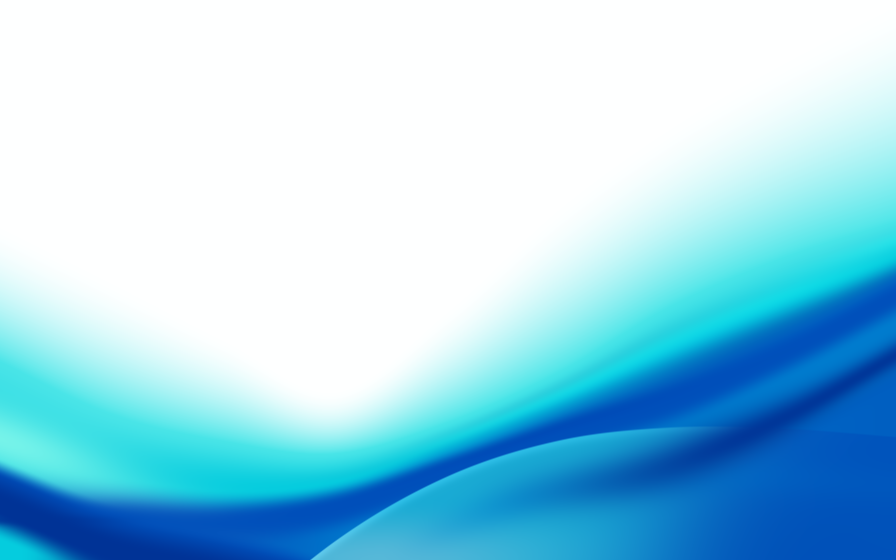
Write a Shadertoy shader that draws this background.

```glsl
// Soft cyan and blue ribbons sweeping beneath a white sky.

// Palette
const vec3 WHITE = vec3(0.995, 1.0, 1.0);
const vec3 CYAN = vec3(0.30, 0.90, 0.91);
const vec3 TURQUOISE = vec3(0.02, 0.80, 0.87);
const vec3 MINT = vec3(0.60, 1.0, 0.93);
const vec3 TEAL = vec3(0.10, 0.67, 0.83);
const vec3 MIST = vec3(0.38, 0.73, 0.85);
const vec3 AZURE = vec3(0.0, 0.49, 0.81);
const vec3 BLUE = vec3(0.0, 0.31, 0.73);
const vec3 NAVY = vec3(0.0, 0.20, 0.59);

// Heights of the curves at nine even steps from left to right
const float FADE_TOP[9] = float[9](0.60, 0.50, 0.396, 0.302, 0.448, 0.635, 0.78, 0.896, 1.0);
const float FADE_END[9] = float[9](0.354, 0.26, 0.212, 0.19, 0.246, 0.337, 0.454, 0.54, 0.604);
const float UPPER[9] = float[9](0.077, 0.083, 0.073, 0.098, 0.162, 0.227, 0.287, 0.375, 0.479);
const float LOWER[9] = float[9](0.06, 0.065, 0.07, 0.083, 0.10, 0.125, 0.171, 0.254, 0.365);
const float LENS[9] = float[9](-0.55, -0.33, -0.135, 0.035, 0.15, 0.214, 0.237, 0.235, 0.22);
const float LEFT_EDGE[9] = float[9](0.17, 0.09, 0.045, -0.007, -0.06, -0.12, -0.2, -0.3, -0.4);

// Shape settings
const float FADE_POWER = 1.9;
const float LEFT_DEPTH = 0.085;
const float STREAK_STRENGTH = 0.06;

// Smooth Catmull-Rom curve through nine heights
float curve(const float k[9], float x) {
    float s = clamp(x, 0.0, 1.0) * 8.0;
    int i = min(int(s), 7);
    float f = s - float(i);
    float b = k[i];
    float c = k[i + 1];
    float a = i > 0 ? k[max(i - 1, 0)] : 2.0 * b - c;
    float d = i < 7 ? k[min(i + 2, 8)] : 2.0 * c - b;
    return b + 0.5 * f * (c - a + f * (2.0 * a - 5.0 * b + 4.0 * c - d
        + f * (3.0 * (b - c) + d - a)));
}

float bell(float d, float width) {
    return exp(-d * d / (width * width));
}

// White sky melting into cyan, then into the blue sheet
vec3 sky(vec2 p, float upper) {
    float top = curve(FADE_TOP, p.x);
    float end = curve(FADE_END, p.x);
    float fade = clamp((top - p.y) / (top - end), 0.0, 1.0);
    vec3 color = mix(WHITE, CYAN, pow(fade, FADE_POWER));

    float depth = (end - p.y) / (end - upper);
    float right = smoothstep(0.25, 0.6, p.x);
    color = mix(color, TURQUOISE, smoothstep(-0.1, 0.6, depth));
    float blueStart = mix(0.62, 0.3, right * (1.0 - 0.5 * smoothstep(0.75, 1.0, p.x)));
    color = mix(color, BLUE, smoothstep(blueStart, 1.0, depth));

    // Fine streaks running along the sheet
    float streak = sin(depth * 9.0 + p.x * 5.0) + 0.5 * sin(depth * 17.0 - p.x * 8.0);
    float mask = right * smoothstep(0.0, 0.4, depth) * smoothstep(1.3, 0.8, depth);
    return color + STREAK_STRENGTH * streak * mask * vec3(0.0, 0.7, 0.4);
}

// Pale pool under the arc, deepening to blue on the right
vec3 lensFill(vec2 p, float arc) {
    vec3 color = mix(TEAL, BLUE, smoothstep(0.60, 0.98, p.x + 0.35 * (0.12 - p.y)));
    color = mix(color, MIST, 0.85 * bell(p.x - 0.43, 0.17) * smoothstep(0.11, 0.0, p.y));
    color = mix(color, AZURE, 0.45 * bell(p.y - arc + 0.09, 0.035) * smoothstep(0.42, 0.6, p.x));
    return mix(color, NAVY, 0.35 * smoothstep(0.7, 1.0, p.x) * smoothstep(0.25, 0.0, p.y));
}

void mainImage(out vec4 fragColor, in vec2 fragCoord) {
    vec2 p = fragCoord / iResolution.xy;
    float pixel = 1.0 / iResolution.y;
    float upper = curve(UPPER, p.x);
    float lower = curve(LOWER, p.x);
    float arc = curve(LENS, p.x);
    float edge = curve(LEFT_EDGE, p.x);
    vec3 color = sky(p, upper);

    // Mint light on the left
    float mint = bell(p.y - 0.215 + 0.55 * p.x, 0.065) * bell(p.x, 0.17);
    color = mix(color, MINT, 0.75 * mint);

    // Body and dark core of the upper ribbon
    float below = smoothstep(0.0, 0.055, upper - p.y);
    color = mix(color, AZURE, below * smoothstep(0.2, 0.45, p.x));
    color = mix(color, BLUE, 0.85 * bell(p.y - upper + 0.008, 0.026));

    // Dark fold and bright corner at the lower left
    float inside = edge - p.y;
    float fold = smoothstep(-0.012, 0.022, inside);
    vec3 foldColor = mix(BLUE, NAVY, smoothstep(0.0, 0.06, inside));
    float corner = smoothstep(LEFT_DEPTH, LEFT_DEPTH + 0.05, inside) * smoothstep(0.15, 0.02, p.x);
    foldColor = mix(foldColor, TURQUOISE, corner);
    color = mix(color, foldColor, fold * smoothstep(0.42, 0.32, p.x));
    color = mix(color, NAVY, 0.7 * bell(p.y - 0.071, 0.008) * smoothstep(0.18, 0.0, p.x));

    // Lens with a crisp rim
    float lens = smoothstep(-pixel, 1.5 * pixel, arc - p.y);
    float rim = bell(p.y - arc, 0.012) * smoothstep(1.0, 0.5, p.x);
    vec3 pool = lensFill(p, arc) + 0.08 * rim;
    color = mix(color, pool, lens * mix(1.0, 0.7, smoothstep(0.75, 1.0, p.x)));

    // Lower ribbon, sharper toward the right, and the blue beneath it
    float reach = smoothstep(0.5, 0.85, p.x);
    float shade = smoothstep(0.0, 0.05, lower - p.y) * smoothstep(0.65, 1.0, p.x);
    color = mix(color, BLUE, 0.65 * shade);
    float width = mix(0.045, 0.026, smoothstep(0.75, 1.0, p.x));
    color = mix(color, NAVY, 0.95 * reach * bell(p.y - lower, width));

    fragColor = vec4(clamp(color, 0.0, 1.0), 1.0);
}
```
